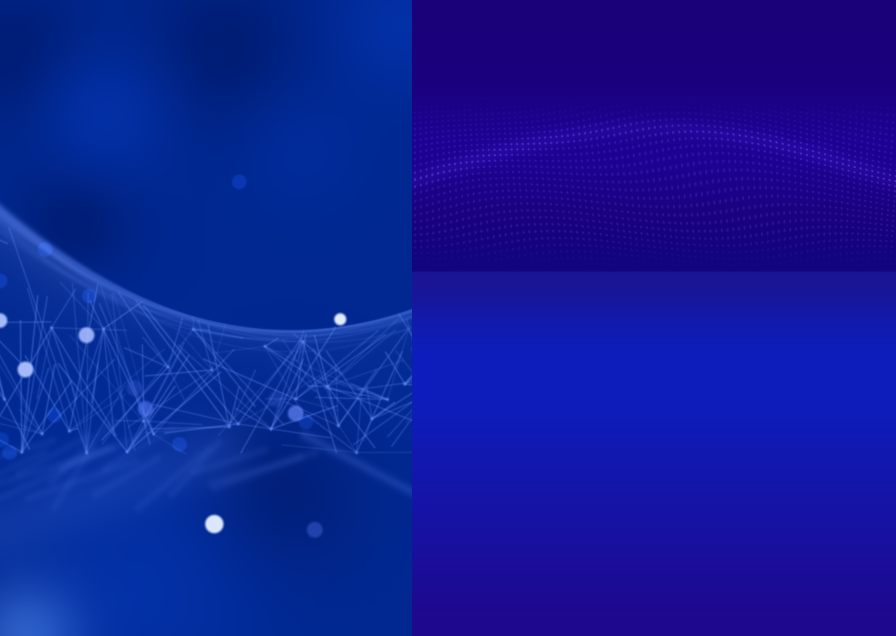
This background is drawn by a WebGL 2 fragment shader. Its source:

```glsl
#version 300 es
precision highp float;
// Three blue panels: a glowing line mesh with soft discs on the left, a violet
// sheet of dotted waves at upper right, and a smooth gradient at lower right.
// Mesh lines join hashed nodes hung below a curve; dots are a warped fract grid.
uniform vec2 u_resolution;
out vec4 outColor;

const float SPLIT_X = 0.648;      // all lengths are in canvas heights
const float SPLIT_Y = 0.573;
const float MESH_FLOOR = 0.285;
const int HUBS = 30;
const int SPOKES = 6;
const int SOFT_STRANDS = 16;
const float DOT_PITCH = 0.0092;
const vec3 NAVY = vec3(0.0, 0.155, 0.565);
const vec3 DEEP_NAVY = vec3(0.0, 0.10, 0.43);
const vec3 ROYAL = vec3(0.01, 0.195, 0.67);
const vec3 LINE_BLUE = vec3(0.36, 0.52, 0.95);
const vec3 DISC_WHITE = vec3(0.88, 0.92, 1.0);
const vec3 VIOLET = vec3(0.10, 0.0, 0.475);
const vec3 VIOLET_LIT = vec3(0.115, 0.005, 0.575);
const vec3 DOT_VIOLET = vec3(0.34, 0.22, 0.80);

// Prominent discs: centre, radius, strength
const int DISCS = 10;
const vec4 DISC[DISCS] = vec4[DISCS](
  vec4(0.535, 0.498, 0.009, 0.98), vec4(0.136, 0.473, 0.012, 0.72),
  vec4(0.040, 0.419, 0.012, 0.75), vec4(0.000, 0.496, 0.011, 0.75),
  vec4(0.229, 0.357, 0.012, 0.42), vec4(0.465, 0.350, 0.012, 0.52),
  vec4(0.337, 0.176, 0.014, 0.93), vec4(0.495, 0.167, 0.012, 0.27),
  vec4(0.211, 0.390, 0.012, 0.16), vec4(0.434, 0.372, 0.012, 0.14));

float hash(float n) { return fract(sin(n * 12.9898) * 43758.5453); }

float blob(vec2 p, vec2 centre, float radius) {
  vec2 d = (p - centre) / radius;
  return exp(-dot(d, d));
}

float segmentDistance(vec2 p, vec2 a, vec2 b) {
  vec2 ab = b - a;
  return length(p - a - ab * clamp(dot(p - a, ab) / dot(ab, ab), 0.0, 1.0));
}

float rim(float x) { return 0.480 + 0.92 * (x - 0.458) * (x - 0.458); }

// Point on the hanging sheet: depth 0 is the rim, 1 the floor
vec2 sheet(float x, float depth) { return vec2(x, mix(rim(x), MESH_FLOOR, depth)); }

vec3 meshPanel(vec2 p, float px) {
  // Blurred backdrop
  float dark = blob(p, vec2(0.03, 0.91), 0.12) + blob(p, vec2(0.35, 0.92), 0.13)
             + blob(p, vec2(0.12, 0.66), 0.09) + blob(p, vec2(0.43, 0.22), 0.13);
  float lit = blob(p, vec2(0.165, 0.82), 0.11) + blob(p, vec2(0.63, 0.96), 0.10)
            + blob(p, vec2(0.22, 0.07), 0.20) + 0.5 * blob(p, vec2(0.47, 0.77), 0.10);
  vec3 color = mix(NAVY, DEEP_NAVY, min(dark, 1.0) * 0.85);
  color = mix(color, ROYAL, min(lit, 1.0) * 0.8);
  color += vec3(0.17, 0.20, 0.18) * blob(p, vec2(0.04, 0.0), 0.085);

  // Veil and strands along the rim, softer towards the left
  float left = 1.0 - smoothstep(0.0, 0.32, p.x);
  float below = (rim(p.x) - p.y) / sqrt(1.0 + pow(1.84 * (p.x - 0.458), 2.0));
  float edge = smoothstep(-0.002 - 0.012 * left, 0.002 + 0.008 * left, below);
  float glow = edge * (0.42 * exp(-max(below, 0.0) / (0.010 + 0.022 * left))
                     + 0.07 * exp(-max(below, 0.0) / 0.12));
  for (int i = 0; i < 7; i++) {
    float k = float(i);
    float offset = 0.0025 * k * (0.4 + 1.8 * abs(sin(p.x * 4.0 + k)));
    float width = 0.0012 + 0.003 * left + 0.4 * px;
    glow += 0.22 * exp(-pow((below - offset) / width, 2.0)) / (1.0 + 0.3 * k);
  }

  // Fans of fine lines spreading from shared hubs
  for (int h = 0; h < HUBS; h++) {
    float id = float(h) + 1.0;
    float hubX = (id - 0.5 + 0.8 * (hash(id) - 0.5)) / float(HUBS) * 0.80 - 0.06;
    float hubDepth = hash(id + 41.3);
    vec2 hub = sheet(hubX, hubDepth);
    for (int s = 0; s < SPOKES; s++) {
      float key = id * 7.13 + float(s) * 3.71;
      float endX = hubX + 0.30 * (hash(key) - 0.5);
      float endDepth = pow(hash(key + 9.2), 1.3);
      float d = segmentDistance(p, hub, sheet(endX, endDepth));
      float strength = 0.10 + 0.26 * hash(key + 5.5);
      glow += strength * exp(-pow(d / (0.0008 + 0.5 * px), 2.0));
    }
    glow += 0.5 * blob(p, hub, 0.0028);
  }

  // Out-of-focus strands trailing beneath the sheet
  for (int i = 0; i < SOFT_STRANDS; i++) {
    float k = float(i) + 70.0;
    vec2 a = vec2(0.52 * hash(k), 0.27 + 0.07 * hash(k + 3.0));
    vec2 b = a - vec2(0.05 + 0.17 * hash(k + 6.0), 0.03 + 0.08 * hash(k + 8.0));
    glow += 0.09 * exp(-pow(segmentDistance(p, a, b) / 0.007, 2.0));
  }
  float rightStrand = segmentDistance(p, vec2(0.48, 0.315), vec2(0.67, 0.215));
  glow += 0.20 * exp(-pow(rightStrand / 0.008, 2.0));
  glow += 0.13 * exp(-pow(segmentDistance(p, vec2(0.0, 0.17), vec2(0.34, 0.29)) / 0.05, 2.0));
  color = mix(color, LINE_BLUE, 1.0 - exp(-1.15 * glow));

  // Faint scattered discs, then the prominent ones
  for (int i = 0; i < 9; i++) {
    float k = float(i) + 20.0;
    vec2 c = vec2(SPLIT_X * hash(k), 0.27 + 0.47 * hash(k + 30.0));
    color += vec3(0.03, 0.06, 0.12) * smoothstep(0.014, 0.009, length(p - c));
  }
  for (int i = 0; i < DISCS; i++) {
    vec4 disc = DISC[i];
    float cover = smoothstep(disc.z + 0.002 + px, disc.z - 0.003, length(p - disc.xy));
    vec3 tint = mix(vec3(0.36, 0.50, 1.0), DISC_WHITE, smoothstep(0.4, 1.0, disc.w));
    color = mix(color, tint, cover * min(1.0, disc.w * 1.25));
  }
  return color;
}

vec3 dotPanel(vec2 p, float px) {
  float band = exp(-pow((p.y - 0.765) / 0.085, 2.0));
  vec3 color = mix(VIOLET, VIOLET_LIT, band);
  color = mix(color, vec3(0.06, 0.02, 0.50), smoothstep(0.69, SPLIT_Y, p.y) * 0.8);
  // Rows bent by two slow waves
  float x = p.x - SPLIT_X;
  float crest = 0.715 + 0.085 * sin(x * 4.14);
  float bend = 0.045 * sin(x * 4.14) * smoothstep(0.58, 0.80, p.y) + 0.010 * sin(x * 13.0 + p.y * 18.0);
  vec2 grid = vec2(x + 0.10 * (p.y - 0.7) * sin(x * 5.0), p.y - bend) / DOT_PITCH;
  vec2 cell = (fract(grid) - 0.5) * DOT_PITCH;
  float dots = smoothstep(0.0015 + px, 0.0005, length(cell));
  float fade = smoothstep(SPLIT_Y, 0.64, p.y) * (1.0 - smoothstep(0.77, 0.86, p.y));
  float ridge = exp(-pow((p.y - crest) / 0.014, 2.0));
  color += (DOT_VIOLET - color) * dots * fade * (0.30 + 0.35 * ridge);
  return color + vec3(0.03, 0.025, 0.05) * ridge * fade;
}

vec3 gradientPanel(float y) {
  vec3 color = mix(vec3(0.12, 0.03, 0.55), vec3(0.075, 0.085, 0.67), smoothstep(-0.02, 0.28, y));
  color = mix(color, vec3(0.05, 0.115, 0.735), smoothstep(0.22, 0.40, y));
  return mix(color, vec3(0.10, 0.08, 0.58), smoothstep(0.43, SPLIT_Y, y));
}

void main() {
  vec2 p = gl_FragCoord.xy / u_resolution.y;
  float px = 1.0 / u_resolution.y;
  vec3 color;
  if (p.x < SPLIT_X) color = meshPanel(p, px);
  else color = mix(gradientPanel(p.y), dotPanel(p, px), smoothstep(-px, px, p.y - SPLIT_Y));
  outColor = vec4(color, 1.0);
}
```
